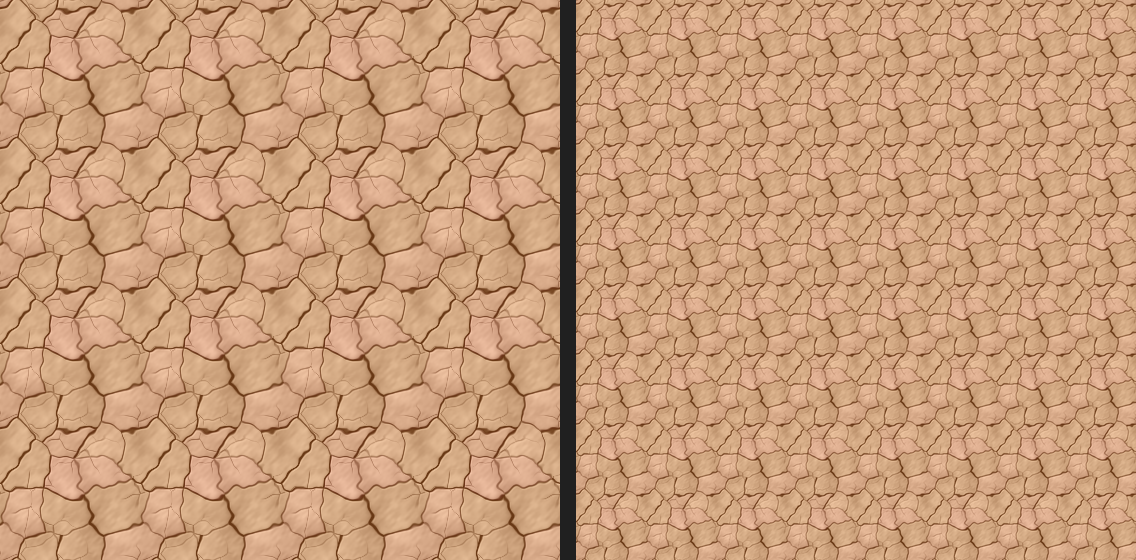
Left: one tile. Right: repeated 2 by 2.
This texture is drawn by a Shadertoy shader. Its source:

```glsl
// Cracked dry clay: a tile of warped Voronoi plates, repeated 4 x 4 times.
// Each border gets its own crack strength; a height field made of cracks and
// wrapped noise is lit from the upper left and mapped to a brown-sand ramp.

const float REPEATS = 4.0;
const vec2 PLATE_GRID = vec2(3.0, 4.0);
const vec2 FINE_GRID = vec2(5.0, 6.0);
const vec2 TO_LIGHT = vec2(-0.6, 0.8);
const vec3 DEEP_BROWN = vec3(0.41, 0.22, 0.08);
const vec3 LIGHT_SAND = vec3(0.89, 0.73, 0.58);
const vec3 PINK_TINT = vec3(0.01, -0.02, 0.015);

float hash(vec2 p) {
    return fract(sin(dot(p, vec2(127.1, 311.7))) * 43758.55);
}

// Integer lattice index wrapped to the period
vec2 wrap(vec2 cell, vec2 period) {
    return floor(mod(cell + 0.5, period));
}

// Value noise over the unit tile, with whole-number frequency
float noise(vec2 p, vec2 freq, float seed) {
    vec2 cell = floor(p * freq), f = fract(p * freq);
    f = f * f * (3.0 - 2.0 * f);
    float a = hash(wrap(cell, freq) + seed);
    float b = hash(wrap(cell + vec2(1, 0), freq) + seed);
    float c = hash(wrap(cell + vec2(0, 1), freq) + seed);
    float d = hash(wrap(cell + vec2(1, 1), freq) + seed);
    return mix(mix(a, b, f.x), mix(c, d, f.x), f.y);
}

float fbm(vec2 p, vec2 freq, float seed) {
    float sum = 0.0, amplitude = 0.5;
    for (int i = 0; i < 4; i++) {
        sum += amplitude * noise(p, freq, seed + float(i) * 7.0);
        freq *= 2.0;
        amplitude *= 0.5;
    }
    return sum / 0.9375;
}

// Bends straight borders into ragged ones
vec2 ragged(vec2 p) {
    vec2 broad = vec2(noise(p, vec2(6), 3.0), noise(p, vec2(6), 41.0)) - 0.5;
    vec2 small = vec2(noise(p, vec2(19), 11.0), noise(p, vec2(19), 59.0)) - 0.5;
    return p + 0.085 * broad + 0.032 * small;
}

vec2 plateSite(vec2 cell, vec2 grid, float seed) {
    vec2 id = wrap(cell, grid) + seed;
    vec2 jitter = vec2(hash(id), hash(id + 17.3)) - 0.5;
    return (cell + 0.5 + 0.85 * jitter) / grid;
}

// x: crack depth from 0 to 1, y: random value of the plate
vec2 cracks(vec2 p, vec2 grid, float width, float seed) {
    vec2 home = floor(p * grid), own = home, center = p;
    float nearest = 9.0;
    for (int y = -2; y <= 2; y++)
    for (int x = -2; x <= 2; x++) {
        vec2 cell = home + vec2(x, y);
        vec2 site = plateSite(cell, grid, seed);
        float d = distance(site, p);
        if (d < nearest) { nearest = d; own = cell; center = site; }
    }
    float depth = 0.0;
    for (int y = -2; y <= 2; y++)
    for (int x = -2; x <= 2; x++) {
        if (x == 0 && y == 0) continue;
        vec2 cell = own + vec2(x, y);
        vec2 site = plateSite(cell, grid, seed);
        float d = dot(0.5 * (site + center) - p, normalize(site - center));
        // The sum of both ids gives the two sides the same strength
        float strength = hash(wrap(own, grid) + wrap(cell, grid) + seed + 5.0);
        float t = max(d, 0.0) / (width * mix(0.75, 1.2, strength));
        float profile = 0.6 * (1.0 - smoothstep(0.2, 1.0, t)) + 0.4 * exp(-1.3 * t);
        depth = max(depth, mix(0.4, 1.0, strength) * profile);
    }
    return vec2(depth, hash(wrap(own, grid) + seed + 29.0));
}

// x: surface height, y: crack depth, z: random value of the plate
vec3 clay(vec2 p) {
    vec2 q = ragged(p);
    float width = mix(0.008, 0.017, noise(p, vec2(5), 23.0));
    vec2 plate = cracks(q, PLATE_GRID, width, 2.0);
    float hairMask = smoothstep(0.5, 0.7, noise(p, vec2(4), 71.0));
    float hair = 0.45 * hairMask * cracks(q, FINE_GRID, 0.007, 83.0).x;
    float depth = max(plate.x, hair);
    float height = 0.5 * fbm(p, vec2(9), 13.0) - 0.6 * depth;
    return vec3(height, depth, plate.y);
}

void mainImage(out vec4 fragColor, in vec2 fragCoord) {
    vec2 p = fragCoord / iResolution.xy * REPEATS;

    // Relief: slopes that drop toward the light are bright
    vec3 surface = clay(p);
    float relief = surface.x - clay(p + 0.012 * TO_LIGHT).x;

    // Mottling and a fine diagonal grain; the whole-number shear keeps it periodic
    float mottle = fbm(p, vec2(6), 31.0) - 0.5;
    float grain = noise(vec2(p.x + p.y, p.x - p.y), vec2(14, 36), 47.0) - 0.5;

    float tone = 0.87 + 0.4 * mottle + 0.14 * grain + 0.06 * (surface.z - 0.5);
    tone += 0.45 * clamp(relief, -0.5, 0.5) - 0.88 * surface.y;

    vec3 color = mix(DEEP_BROWN, LIGHT_SAND, clamp(tone, 0.0, 1.08));
    color += PINK_TINT * smoothstep(0.6, 0.9, surface.z);
    fragColor = vec4(color, 1.0);
}
```
